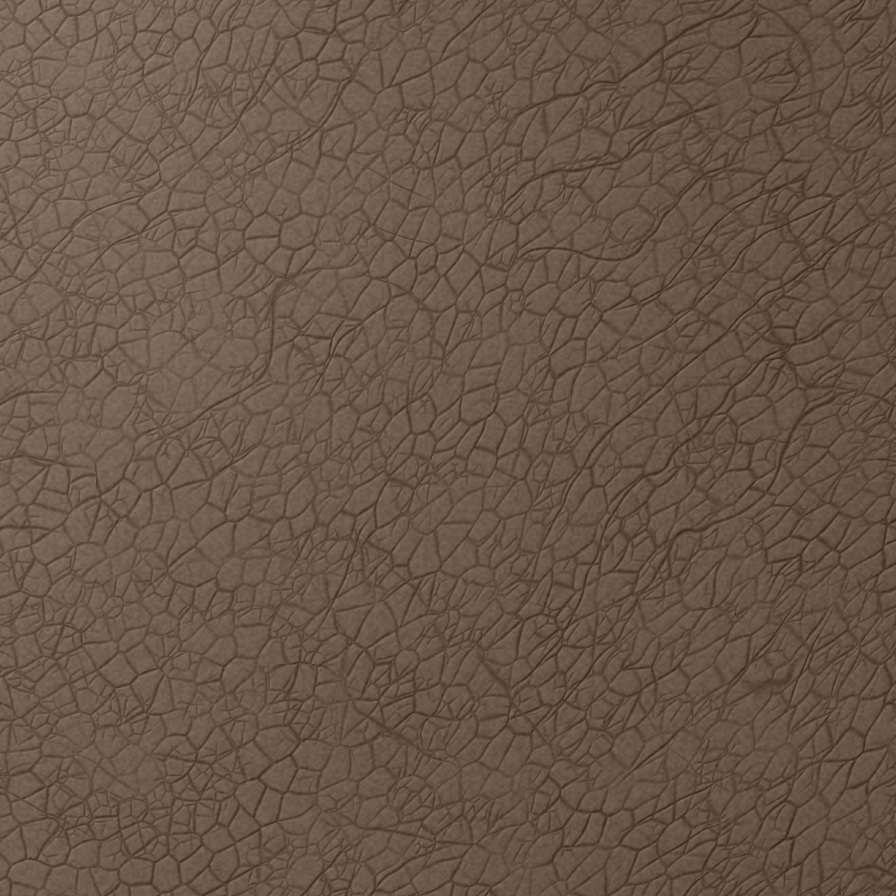
A Shadertoy shader for this texture:

```glsl
#define BASE_COLOR vec3(0.408, 0.338, 0.276)
#define ROWS 36.0
#define STRETCH 1.25
#define GRAIN_ANGLE 0.49
#define BEND 0.28
#define CREASE_WIDTH 0.0019
#define LIGHT_STEP 0.0024
#define CREASE_DARK 0.105
#define RELIEF 0.062
#define SPECKLE 0.055

vec2 hash2(vec2 p) {
    vec2 k = vec2(dot(p, vec2(127.1, 311.7)), dot(p, vec2(269.5, 183.3)));
    return fract(sin(k) * 43758.5453);
}

float noise(vec2 p) {
    vec2 i = floor(p), f = fract(p);
    f = f * f * (3.0 - 2.0 * f);
    float low = mix(hash2(i).x, hash2(i + vec2(1, 0)).x, f.x);
    float high = mix(hash2(i + vec2(0, 1)).x, hash2(i + vec2(1, 1)).x, f.x);
    return mix(low, high, f.y);
}

// Distance to the border between the two nearest cells
float cellEdge(vec2 p) {
    vec2 cell = floor(p), f = fract(p);
    vec2 nearest = vec2(8.0), second = vec2(9.0);
    for (int y = -1; y <= 1; y++)
    for (int x = -1; x <= 1; x++) {
        vec2 offset = vec2(x, y);
        vec2 r = offset + 0.06 + 0.88 * hash2(cell + offset) - f;
        if (dot(r, r) < dot(nearest, nearest)) {
            second = nearest;
            nearest = r;
        } else if (dot(r, r) < dot(second, second)) {
            second = r;
        }
    }
    float gap = dot(second, second) - dot(nearest, nearest);
    return gap / (2.0 * length(second - nearest) + 1e-4);
}

float groove(float dist, float width) {
    float t = dist / width;
    return exp(-t * t);
}

// Long wandering fold lines, spaced evenly across v
float folds(float v, float count, float wander) {
    float phase = fract(v * count + wander);
    return groove(abs(phase - 0.5) / count, CREASE_WIDTH);
}

// x: crease depth, y: surface height
vec2 leather(vec2 p) {
    // Bent grain direction with large and small wobble
    vec2 w = p + 0.08 * (vec2(noise(p * 3.0), noise(p * 3.0 + 17.0)) - 0.5);
    w += 0.008 * (vec2(noise(p * 42.0), noise(p * 42.0 + 31.0)) - 0.5);
    w.y -= BEND * p.x * p.x;
    float c = cos(GRAIN_ANGLE), s = sin(GRAIN_ANGLE);
    vec2 g = vec2(c * w.x + s * w.y, c * w.y - s * w.x);

    // Main pebbles and finer broken cracks
    vec2 q = g * ROWS * vec2(1.0 / STRETCH, 1.0);
    float edge = cellEdge(q);
    float pebbles = groove(edge, CREASE_WIDTH * ROWS);
    pebbles *= mix(0.3, 1.0, noise(p * 24.0 + 5.0));
    float cracks = groove(cellEdge(q * 1.6 + 9.0), CREASE_WIDTH * ROWS * 1.2);
    cracks *= 0.65 * smoothstep(0.35, 0.8, noise(p * 38.0 + 3.0));

    // Folds along and across the grain
    float along = folds(g.y, 14.0, 1.6 * noise(p * 7.0));
    along *= smoothstep(0.35, 0.75, noise(p * 8.0 + 41.0));
    float across = folds(g.x + 0.25 * g.y, 12.0, 1.8 * noise(p * 6.0 + 8.0));
    across *= 0.8 * smoothstep(0.45, 0.8, noise(p * 9.0 + 73.0));

    float crease = max(max(pebbles, cracks), max(along, across));
    float dome = 0.25 * smoothstep(0.0, 0.4, edge);
    float wrinkles = 0.35 * noise(g * vec2(130.0, 170.0));
    return vec2(crease, dome + wrinkles - crease);
}

void mainImage(out vec4 fragColor, in vec2 fragCoord) {
    vec2 uv = fragCoord / iResolution.y;

    // Relief lit from the upper left
    vec2 toLight = normalize(vec2(-0.7, 0.8)) * LIGHT_STEP;
    vec2 here = leather(uv);
    float slope = here.y - leather(uv + toLight).y;
    float tone = RELIEF * slope - CREASE_DARK * here.x;

    // Broad light falloff, soft mottling and fine speckle
    float corner = length((uv - vec2(0.0, 0.95)) * vec2(1.0, 0.8));
    tone += 0.075 * exp(-3.5 * corner * corner) + 0.025 * (0.5 - uv.x);
    tone += 0.016 * (noise(uv * 5.0 + 60.0) - 0.5);
    tone += SPECKLE * (noise(uv * 330.0) - 0.5);

    fragColor = vec4(clamp(BASE_COLOR + tone, 0.0, 1.0), 1.0);
}
```
